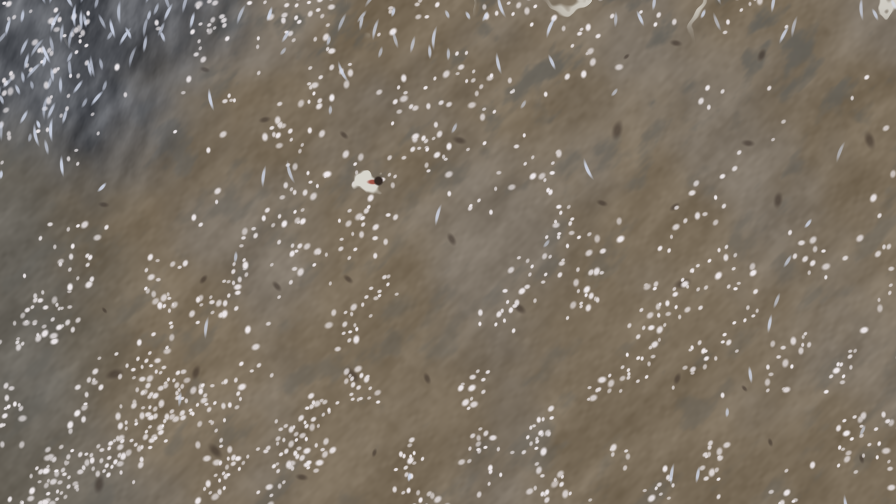
Write a Shadertoy shader that draws this texture.

```glsl
const vec3 SAND = vec3(0.480, 0.428, 0.355);
const vec3 HAZE = vec3(0.485, 0.455, 0.420);
const vec3 MURK = vec3(0.370, 0.365, 0.345);
const vec3 DEEP = vec3(0.270, 0.285, 0.315);
const vec3 GLINT = vec3(0.93, 0.91, 0.92);
const vec3 SKY_GLINT = vec3(0.82, 0.85, 0.92);
const vec3 FOAM = vec3(0.84, 0.83, 0.80);
const vec3 RED_SPECK = vec3(0.62, 0.32, 0.27);
const vec3 DARK_SPECK = vec3(0.20, 0.16, 0.14);

const float RIPPLE_ANGLE = 0.80;
const float CLUSTER_ANGLE = 1.10;
const float GLINT_CELL = 0.020;
const float STREAK_CELL = 0.030;
const float SPOT_CELL = 0.16;
const vec2 SHELL_POS = vec2(0.73, 0.638);

float hash(vec2 p) {
    return fract(sin(dot(p, vec2(127.1, 311.7))) * 43758.5453);
}

float noise(vec2 p) {
    vec2 i = floor(p), f = fract(p);
    f = f * f * (3.0 - 2.0 * f);
    return mix(mix(hash(i), hash(i + vec2(1, 0)), f.x),
               mix(hash(i + vec2(0, 1)), hash(i + vec2(1, 1)), f.x), f.y);
}

float fbm(vec2 p) {
    float sum = 0.0, amp = 0.533;
    for (int i = 0; i < 4; i++) {
        sum += amp * noise(p);
        p = p * 2.03 + 17.3;
        amp *= 0.5;
    }
    return sum;
}

// Coordinates along and across a direction
vec2 turn(vec2 p, float angle) {
    float c = cos(angle), s = sin(angle);
    return vec2(c * p.x + s * p.y, c * p.y - s * p.x);
}

// Dark, wind-ruffled water in the upper left
float ruffled(vec2 p) {
    float wobble = fbm(p * 5.0) - 0.5;
    return (1.0 - smoothstep(0.22, 0.56, p.x + 0.35 * wobble))
         * smoothstep(0.58, 0.84, p.y + 0.30 * wobble);
}

// Chance of a sun glint at a point
float glintChance(vec2 p) {
    vec2 q = turn(p, CLUSTER_ANGLE);
    float cluster = smoothstep(0.47, 0.78, noise(q * vec2(11.0, 19.0)));
    float low = 1.0 - smoothstep(0.08, 0.62, p.y);
    float side = 1.0 - 0.45 * smoothstep(0.9, 1.6, p.x);
    return cluster * mix(0.30, 0.95, low) * side;
}

float streakChance(vec2 p) {
    float patches = smoothstep(0.40, 0.65, noise(p * 11.0 + 5.0));
    float crest = 0.35 * smoothstep(0.80, 1.0, p.y);
    return patches * max(0.85 * ruffled(p), crest);
}

// Scattered soft ellipses, one per lit cell
float sparkles(vec2 p, float cell, float seed, bool streak) {
    float light = 0.0;
    vec2 base = floor(p / cell);
    for (int y = -1; y <= 1; y++)
    for (int x = -1; x <= 1; x++) {
        vec2 id = base + vec2(x, y);
        vec2 key = id + seed;
        vec2 center = (id + vec2(hash(key + 3.1), hash(key + 7.7))) * cell;
        float chance = streak ? streakChance(center) : glintChance(center);
        if (hash(key) > chance) continue;
        float size = hash(key + 13.9);
        float angle = streak ? mix(0.8, 2.1, hash(key + 21.3))
                             : mix(0.2, 1.6, hash(key + 21.3));
        vec2 radius = streak ? vec2(mix(0.008, 0.020, size), 0.0036)
                             : mix(0.0036, 0.0072, size * size) * vec2(1.25, 0.9);
        vec2 d = turn(p - center, angle);
        d.y += streak ? 12.0 * (size - 0.5) * d.x * d.x : 0.0;
        float spot = 1.0 - smoothstep(0.45, 1.35, length(d / radius));
        light = max(light, spot * mix(0.60, 1.0, hash(key + 31.7)));
    }
    return light;
}

// Sparse dark flecks on the bed
float darkSpots(vec2 p) {
    vec2 id = floor(p / SPOT_CELL);
    vec2 center = (id + 0.2 + 0.6 * vec2(hash(id + 41.0), hash(id + 53.0))) * SPOT_CELL;
    vec2 d = turn(p - center, 3.1 * hash(id + 67.0));
    float radius = mix(0.004, 0.011, hash(id + 71.0));
    return step(0.45, hash(id + 83.0))
         * (1.0 - smoothstep(0.3, 1.5, length(d / vec2(1.5, 0.8)) / radius));
}

void mainImage(out vec4 fragColor, in vec2 fragCoord) {
    vec2 p = fragCoord / iResolution.y;

    // Sandy bed with diagonal ripples
    float haze = smoothstep(0.35, 0.75, fbm(p * 4.0 + 9.0) + 0.25 * (p.y - 0.5) - 0.12 * (p.x - 0.7));
    vec3 color = mix(SAND, HAZE, 0.65 * haze);
    float edge = 1.0 - smoothstep(0.0, 0.42, p.x + 0.3 * (fbm(p * 6.0) - 0.5));
    color = mix(color, MURK, 0.65 * edge);
    vec2 q = turn(p, RIPPLE_ANGLE);
    float ripple = fbm(q * vec2(8.0, 21.0)) - 0.5;
    float grain = noise(q * vec2(75.0, 130.0)) - 0.5;
    color += 0.15 * ripple + 0.035 * grain;
    float mottle = smoothstep(0.56, 0.78, fbm(q * vec2(12.0, 24.0) + 31.0));
    color = mix(color, MURK, mottle * mix(0.35, 0.75, smoothstep(0.5, 1.0, p.y)));
    color = mix(color, DARK_SPECK, 0.5 * darkSpots(p));

    // Ruffled water
    float chop = fbm(turn(p, 1.2) * vec2(14.0, 34.0));
    color = mix(color, DEEP + 0.45 * (chop - 0.42), 0.85 * ruffled(p));

    // Curling foam along the top
    vec2 warp = p + 0.04 * vec2(noise(p * 13.0), noise(p * 13.0 + 40.0));
    float curl = abs(fbm(warp * vec2(9.0, 7.0)) - 0.5);
    float foamZone = smoothstep(0.89, 0.99, p.y) * smoothstep(0.48, 0.68, noise(p * 8.0 + 23.0));
    float foam = foamZone * (1.0 - smoothstep(0.012, 0.035, curl));
    color = mix(color, FOAM, 0.9 * foam);

    // Sun glints
    float light = max(sparkles(p, GLINT_CELL, 0.0, false),
                      sparkles(p + 0.011, GLINT_CELL * 1.17, 91.0, false));
    color = mix(color, GLINT, light);
    color = mix(color, SKY_GLINT, 0.9 * sparkles(p, STREAK_CELL, 57.0, true));

    // Pale shell with a dark and red speck
    vec2 s = p - SHELL_POS;
    float rim = length(s / vec2(1.3, 1.0)) + 0.022 * (noise(p * 70.0) - 0.5);
    color = mix(color, FOAM, 1.0 - smoothstep(0.017, 0.023, rim));
    color = mix(color, RED_SPECK, 1.0 - smoothstep(0.003, 0.008, length((s - vec2(0.010, 0.001)) / vec2(1.8, 0.8))));
    color = mix(color, DARK_SPECK, 1.0 - smoothstep(0.006, 0.011, length(s - vec2(0.021, 0.003))));

    fragColor = vec4(clamp(color, 0.0, 1.0), 1.0);
}
```
